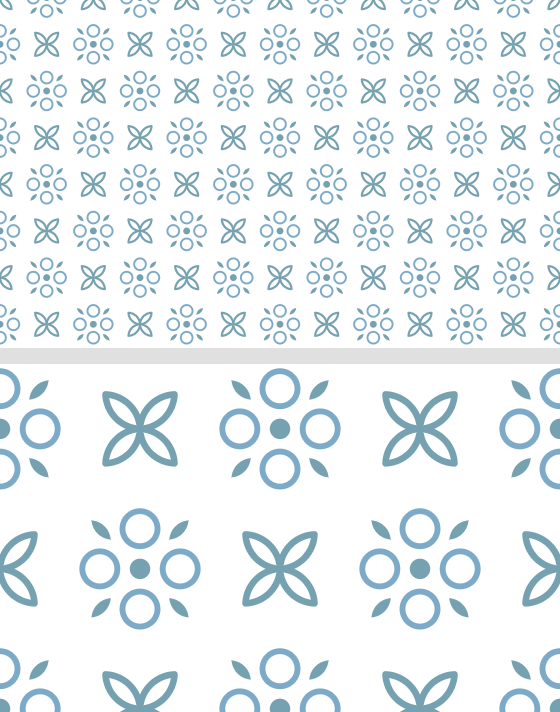
Top, the full canvas; bottom, a detail of the centre.
A Shadertoy shader for this pattern:

```glsl
// Checkerboard of four-petal blossoms and ringed dot rosettes on white.

// Pointed leaf along y, with given half length and half width.
float leafDistance(vec2 p, float halfLength, float halfWidth) {
    p = abs(p);
    float offset = 0.5 * (halfLength * halfLength - halfWidth * halfWidth) / halfWidth;
    vec3 arc = halfLength * p.x < offset * (p.y - halfLength)
        ? vec3(0.0, halfLength, 0.0)
        : vec3(-offset, 0.0, offset + halfWidth);
    return length(p - arc.xy) - arc.z;
}

float coverage(float dist, float pixel) {
    return clamp(0.5 - dist / pixel, 0.0, 1.0);
}

void mainImage(out vec4 fragColor, in vec2 fragCoord) {
    // Twelve cells across, motifs centred on whole numbers
    float pixel = 12.0 / iResolution.x;
    vec2 p = fragCoord * pixel - vec2(0.0, 0.508);
    vec2 cell = floor(p + 0.5);
    bool isRosette = mod(cell.x + cell.y, 2.0) < 0.5;

    // Fold into one quadrant, then turn its diagonal onto y
    p = abs(p - cell);
    vec2 diagonal = vec2(p.x - p.y, p.x + p.y) * 0.70711;

    vec3 teal = vec3(0.46, 0.63, 0.69);
    vec3 blue = vec3(0.49, 0.67, 0.78);
    vec3 color = vec3(1.0);

    if (isRosette) {
        // Four rings around a dot, with small leaves between them
        vec2 axial = vec2(max(p.x, p.y), min(p.x, p.y));
        float ring = abs(length(axial - vec2(0.287, 0.0)) - 0.125) - 0.021;
        float dot_ = length(p) - 0.073;
        float leaf = leafDistance(diagonal - vec2(0.0, 0.393), 0.097, 0.036);
        color = mix(color, blue, coverage(ring, pixel));
        color = mix(color, teal, coverage(min(dot_, leaf), pixel));
    } else {
        // Outlined petals meeting at the centre
        float petal = abs(leafDistance(diagonal - vec2(0.0, 0.174), 0.174, 0.068)) - 0.0235;
        color = mix(color, teal, coverage(petal, pixel));
    }

    fragColor = vec4(color, 1.0);
}
```
